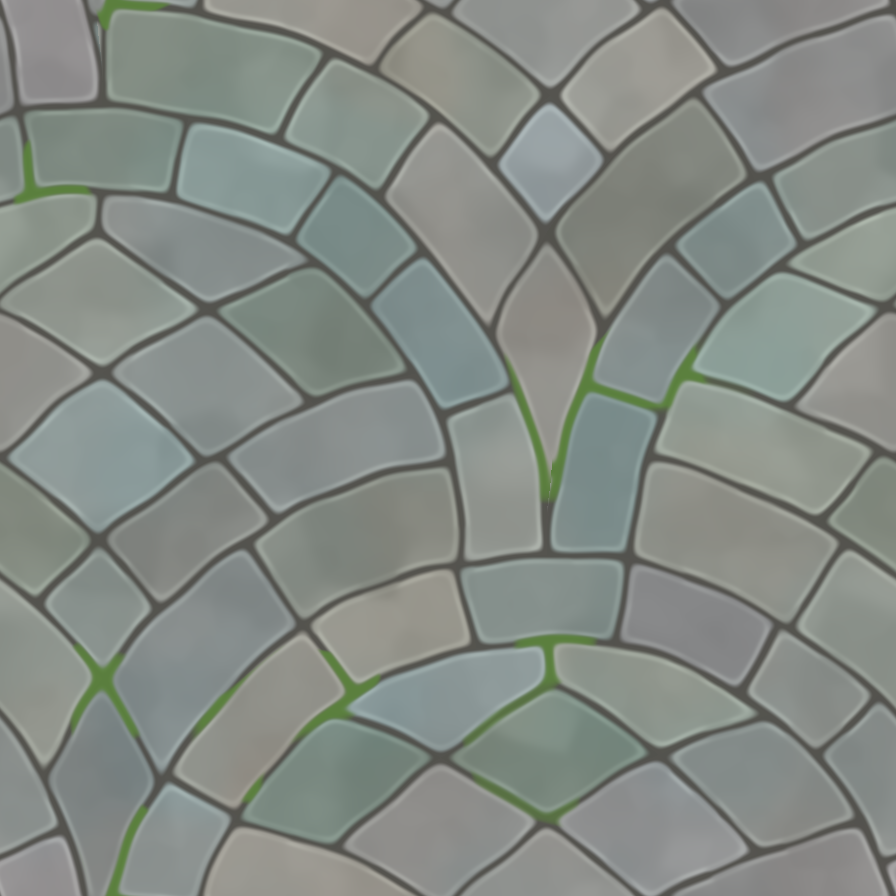
Write a Shadertoy shader that draws this texture.

```glsl
// Weathered cobbles laid in two staggered fans per repeat. Each fan has an outer
// arch of wedge stones; its inside is cut by circles around the two fans below.
// Every stone gets a tint, painted blotches, a pale rim and mossy dark joints.

const float TAU = 6.2831853;

float hash(vec2 p) {
    return fract(sin(dot(p, vec2(127.1, 311.7))) * 4375.85);
}

// Soft cellular noise on n by n cells, repeating once per unit.
float blotches(vec2 p, float n, float sharpness) {
    p *= n;
    vec2 cell = floor(p);
    vec2 sum = vec2(0.0);
    for (int y = -1; y <= 1; y++)
    for (int x = -1; x <= 1; x++) {
        vec2 c = cell + vec2(x, y);
        vec2 w = mod(c, n);
        vec2 d = c + vec2(hash(w), hash(w + 37.0)) - p;
        float weight = exp(-sharpness * dot(d, d));
        sum += weight * vec2(hash(w + 71.0), 1.0);
    }
    return sum.x / sum.y;
}

// Adds one border to a smooth minimum, which rounds the corners.
void border(inout float sum, float d) {
    sum += exp(-220.0 * d);
}

// Distance from the stone's outline; id tells stones apart.
float stone(vec2 p, out vec2 id) {
    vec2 q = fract(p - vec2(0.612, 0.8815) + 0.5) - 0.5;
    bool second = length(q) < 0.5
        && length(vec2(abs(q.x) - 0.5, q.y + 0.5)) > 0.5;
    if (!second) q = fract(p - vec2(0.112, 0.3815) + 0.5) - 0.5;

    float r = length(q);
    float near = length(vec2(abs(q.x) - 0.5, q.y + 0.5));
    float far = length(vec2(abs(q.x) + 0.5, q.y + 0.5));
    float side = q.x < 0.0 ? -1.0 : 1.0;
    bool uneven = second && side < 0.0;
    float archFloor = uneven ? 0.616 : 0.5;
    float fanId = second ? 50.0 : 0.0;
    float sum = 0.0;
    border(sum, 0.5 - r);

    // Outer arch, cut at fixed angles from its crown
    if (r > 0.405 && near > archFloor) {
        float angle = abs(atan(q.x, q.y));
        vec4 cuts = uneven ? vec4(0.2, 0.57, 1.03, 9.0) : vec4(0.19, 0.55, 0.82, 1.18);
        float index = 0.0;
        for (int k = 0; k < 4; k++) {
            border(sum, abs(angle - cuts[k]) * r);
            index += step(cuts[k], angle);
        }
        border(sum, r - 0.405);
        border(sum, near - archFloor);
        id = vec2(fanId + 20.0 + index, index > 0.0 ? side : 0.0);
        return -log(sum) / 220.0;
    }

    // Inner courses follow the nearer circle, joints follow the farther one
    vec4 rings = vec4(0.616, 0.717, 0.862, 0.993);
    int i = near < rings.x ? 0 : near < rings.y ? 1 : near < rings.z ? 2 : 3;
    float low = i > 0 ? rings[i - 1] : 0.5;
    float high = i < 3 ? rings[i] : 9.0;
    vec3 cuts = vec3(rings[i], vec4(0.84, 0.88, 0.993, 9.0)[i], 9.0);
    if (uneven && i == 0) cuts.yz = vec2(0.797, 0.93);
    if (near > archFloor) border(sum, 0.405 - r);
    border(sum, near - low);

    if (far < cuts.x) {
        // Diamond on the axis of the fan
        border(sum, far - low);
        border(sum, cuts.x - near);
        border(sum, cuts.x - far);
        id = vec2(fanId + float(i), 0.0);
    } else {
        float index = 1.0 + step(cuts.y, far) + step(cuts.z, far);
        for (int k = 0; k < 3; k++) border(sum, abs(far - cuts[k]));
        border(sum, high - near);
        border(sum, abs(q.x));
        id = vec2(fanId + float(i), side * index * 3.0);
    }
    return -log(sum) / 220.0;
}

void mainImage(out vec4 fragColor, in vec2 fragCoord) {
    vec2 p = fragCoord / iResolution.xy;
    float pixel = 1.0 / iResolution.y;

    // Hand-cut unevenness
    vec2 bent = p + 0.003 * sin(TAU * (p.yx * 3.0 + vec2(0.2, 0.6)))
                  + 0.0014 * sin(TAU * (p.yx * 9.0 + p * 4.0));
    vec2 id;
    float edge = stone(bent, id);
    float broad = blotches(bent, 11.0, 9.0);
    float fine = blotches(p, 34.0, 6.0);

    // Stone tint: lightness, warm to cool, green to blue
    vec3 color = vec3(0.53, 0.562, 0.546) + 0.085 * (hash(id) - 0.5);
    color += vec3(0.075, 0.0, 0.01) * (hash(id + 13.0) - 0.5);
    color += vec3(0.0, 0.01, 0.06) * (hash(id + 29.0) - 0.5);
    color += 0.065 * (broad - 0.5) + 0.018 * (fine - 0.5);
    color += vec3(0.035, 0.0, -0.01) * (blotches(p + 0.37, 8.0, 6.0) - 0.5);

    // Pale worn rim, then the joint
    float rim = exp(-pow((edge - 0.0075) / 0.0028, 2.0));
    color += vec3(0.07, 0.075, 0.07) * rim * (0.35 + 0.9 * fine);
    float width = 0.0024 + 0.0018 * fine;
    float joint = 1.0 - smoothstep(width - 0.0015 - pixel, width + 0.0015 + pixel, edge);
    color = mix(color, vec3(0.31, 0.305, 0.285), joint * 0.92);

    // Moss gathers in a few joints
    float moss = smoothstep(0.8, 0.9, blotches(p + 0.13, 9.0, 14.0));
    moss *= 1.0 - smoothstep(0.002, 0.0075, edge);
    color = mix(color, vec3(0.36, 0.53, 0.23), moss * 0.85);

    fragColor = vec4(color, 1.0);
}
```
